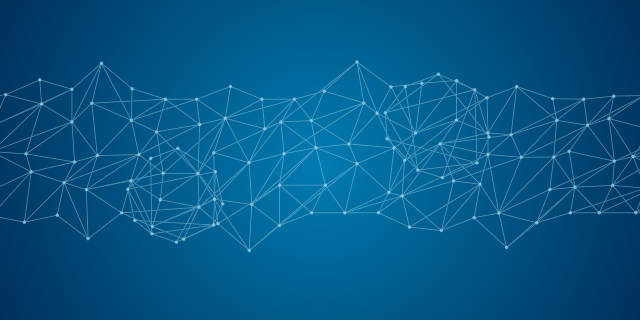
Write a Shadertoy shader that draws this background.

```glsl
// A pale wire network of dots and thin links crossing a blue radial gradient.
// A jittered lattice is stretched between two peaked outlines and triangulated;
// two rings of chords add denser knots. Distances drive all the smooth edges.

const vec3 CENTRE_BLUE = vec3(0.0, 0.485, 0.695);
const vec3 EDGE_BLUE = vec3(0.0, 0.19, 0.355);
const vec3 WIRE_COLOUR = vec3(0.66, 0.84, 0.92);
const float COLUMN_STEP = 0.1;
const float TOP_ROW = 4.0;
const float LINE_RADIUS = 0.0012;
const float DOT_RADIUS = 0.0052;

vec2 hash2(vec2 p) {
    vec2 q = vec2(dot(p, vec2(127.1, 311.7)), dot(p, vec2(269.5, 183.3)));
    return fract(sin(q) * 43758.5453);
}

float segmentDistance(vec2 p, vec2 a, vec2 b) {
    vec2 ab = b - a;
    float t = clamp(dot(p - a, ab) / max(dot(ab, ab), 1e-6), 0.0, 1.0);
    return length(p - a - ab * t);
}

float coverage(float dist, float radius, float pixel) {
    return clamp((radius - dist) / pixel + 0.5, 0.0, 1.0);
}

// Triangular bump of height 1 used to shape the outlines
float peak(float x, float centre, float width) {
    return max(0.0, 1.0 - abs(x - centre) / width);
}

float upperOutline(float x) {
    return 0.69 + 0.08 * peak(x, 0.10, 0.10) + 0.115 * peak(x, 0.32, 0.13)
        + 0.045 * peak(x, 0.71, 0.09) + 0.125 * peak(x, 1.125, 0.14)
        + 0.085 * peak(x, 1.38, 0.15) + 0.055 * peak(x, 1.64, 0.09)
        + 0.02 * peak(x, 1.97, 0.10);
}

float lowerOutline(float x) {
    return 0.335 - 0.04 * peak(x, 0.05, 0.10) - 0.085 * peak(x, 0.27, 0.10)
        - 0.09 * peak(x, 0.56, 0.16) - 0.13 * peak(x, 0.79, 0.12)
        - 0.075 * peak(x, 1.34, 0.15) - 0.115 * peak(x, 1.59, 0.12);
}

// Position of the lattice node at (column, row); outer rows stay on the outline
vec2 latticeNode(vec2 cell) {
    vec2 jitter = hash2(cell) - 0.5;
    float inner = step(0.5, cell.y) * step(cell.y, TOP_ROW - 0.5);
    float x = (cell.x + mix(0.15, 0.75, inner) * jitter.x) * COLUMN_STEP;
    x += mix(-0.02, 0.02, cell.y / TOP_ROW);
    float height = (cell.y + 0.65 * inner * jitter.y) / TOP_ROW;
    return vec2(x, mix(lowerOutline(x), upperOutline(x), height));
}

// Nearest distances of the lattice: x = links, y = dots
vec2 latticeDistance(vec2 p) {
    vec2 nearest = vec2(1.0);
    float firstColumn = floor(p.x / COLUMN_STEP) - 3.0;
    for (float i = 0.0; i < 7.0; i++) {
        for (float row = 0.0; row <= TOP_ROW; row++) {
            vec2 cell = vec2(firstColumn + i, row);
            vec2 a = latticeNode(cell);
            vec2 right = latticeNode(cell + vec2(1.0, 0.0));
            nearest.y = min(nearest.y, length(p - a));
            nearest.x = min(nearest.x, segmentDistance(p, a, right));
            if (row > TOP_ROW - 0.5) continue;

            // Upright side and one of the two diagonals
            vec2 above = latticeNode(cell + vec2(0.0, 1.0));
            vec2 across = latticeNode(cell + vec2(1.0, 1.0));
            vec2 choice = hash2(cell + 41.0);
            nearest.x = min(nearest.x, segmentDistance(p, a, above));
            nearest.x = min(nearest.x, choice.x < 0.5
                ? segmentDistance(p, a, across) : segmentDistance(p, right, above));

            // Occasional long link
            if (choice.y < 0.4) {
                vec2 far = latticeNode(cell + vec2(2.0, 1.0));
                nearest.x = min(nearest.x, segmentDistance(p, a, far));
            }
        }
    }
    return nearest;
}

vec2 ringNode(float index, float count, vec2 centre, float radius) {
    float k = mod(index, count);
    vec2 jitter = hash2(vec2(k, centre.x * 10.0)) - 0.5;
    float angle = 6.28319 * (k + 0.6 * jitter.x) / count;
    return centre + radius * (1.0 + 0.15 * jitter.y) * vec2(cos(angle), sin(angle));
}

// Nearest distances of a ring with its rim and longer chords
vec2 ringDistance(vec2 p, vec2 centre, float radius) {
    const float COUNT = 9.0;
    vec2 nearest = vec2(1.0);
    for (float k = 0.0; k < COUNT; k++) {
        vec2 a = ringNode(k, COUNT, centre, radius);
        vec2 next = ringNode(k + 1.0, COUNT, centre, radius);
        vec2 chord = ringNode(k + 2.0 + mod(k, 2.0), COUNT, centre, radius);
        nearest.y = min(nearest.y, length(p - a));
        nearest.x = min(nearest.x, segmentDistance(p, a, next));
        nearest.x = min(nearest.x, segmentDistance(p, a, chord));
    }
    return nearest;
}

void mainImage(out vec4 fragColor, in vec2 fragCoord) {
    float pixel = 1.0 / iResolution.y;
    vec2 p = (fragCoord - 0.5 * iResolution.xy) * pixel + vec2(1.0, 0.5);
    float glow = clamp(length(p - vec2(1.0, 0.49)) / 1.12, 0.0, 1.0);
    vec3 colour = mix(CENTRE_BLUE, EDGE_BLUE, glow);

    // Wires first, then the brighter dots
    vec2 nearest = latticeDistance(p);
    nearest = min(nearest, ringDistance(p, vec2(0.555, 0.385), 0.148));
    nearest = min(nearest, ringDistance(p, vec2(1.37, 0.605), 0.16));
    colour = mix(colour, WIRE_COLOUR, 0.5 * coverage(nearest.x, LINE_RADIUS, pixel));
    colour = mix(colour, WIRE_COLOUR, 0.7 * coverage(nearest.y, DOT_RADIUS, pixel));
    fragColor = vec4(colour, 1.0);
}
```
